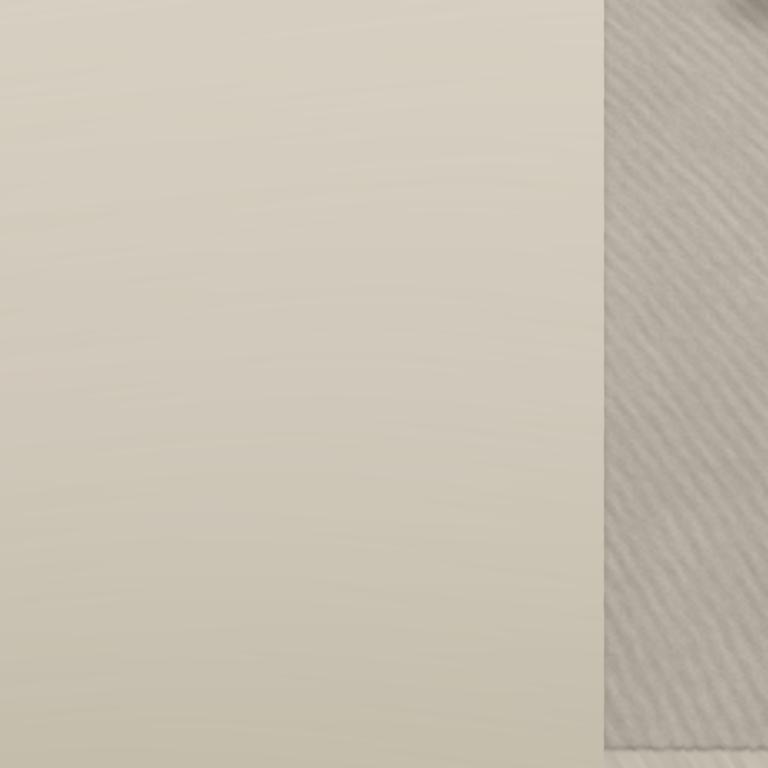
Write a Shadertoy shader that draws this texture.

```glsl
// A smooth cream panel beside a strip of ribbed grey cloth with a hemmed foot.
// The panel is a gradient along arched levels with long faint streaks; the
// cloth is a curved phase field broken up by value noise and fine fibres.

const float PANEL_EDGE = 0.7865;
const float HEM_HEIGHT = 0.025;
const float RIB_PERIOD = 0.028;

float hash(vec2 p) {
    return fract(sin(dot(p, vec2(127.1, 311.7))) * 43758.5453);
}

float noise(vec2 p) {
    vec2 cell = floor(p);
    vec2 f = fract(p);
    f = f * f * (3.0 - 2.0 * f);
    float low = mix(hash(cell), hash(cell + vec2(1, 0)), f.x);
    float high = mix(hash(cell + vec2(0, 1)), hash(cell + vec2(1, 1)), f.x);
    return mix(low, high, f.y);
}

float fbm(vec2 p) {
    float sum = 0.0;
    float gain = 0.5;
    for (int i = 0; i < 4; i++) {
        sum += gain * noise(p);
        p = p * 2.03 + 17.3;
        gain *= 0.5;
    }
    return sum;
}

// Height along levels whose crest drifts right towards the top.
float archedLevel(vec2 uv) {
    float crest = mix(0.22, 0.8, pow(uv.y, 1.5));
    float d = uv.x - crest;
    return uv.y + 0.13 * (sqrt(d * d + 0.02) - 0.14);
}

vec3 panelColor(vec2 uv) {
    vec3 foot = vec3(0.763, 0.737, 0.668);
    vec3 middle = vec3(0.814, 0.783, 0.728);
    vec3 top = vec3(0.842, 0.813, 0.758);
    vec3 color = mix(foot, middle, smoothstep(-0.15, 0.56, uv.y));
    color = mix(color, top, smoothstep(0.4, 1.05, uv.y));

    // Long thin streaks and slight shifts of tint follow the levels.
    float level = archedLevel(uv);
    float streak = noise(vec2(uv.x * 2.0, level * 110.0)) - 0.5;
    float tint = noise(vec2(uv.x * 1.5 + 9.0, level * 50.0)) - 0.5;
    color += 0.005 * streak;
    color += tint * vec3(0.001, -0.001, 0.004);
    return color;
}

// Ribs fall to the right, steeper towards the foot of the cloth.
float ribPhase(vec2 uv) {
    float bend = 0.42 * uv.y + 0.36 * uv.y * uv.y;
    float wobble = 0.012 * (fbm(uv * 24.0) - 0.5);
    return (uv.x + bend + wobble) / RIB_PERIOD;
}

vec3 clothColor(vec2 uv) {
    vec3 color = mix(vec3(0.691, 0.662, 0.616), vec3(0.716, 0.687, 0.641),
                     smoothstep(0.25, 0.8, uv.y));
    float phase = ribPhase(uv);
    float rib = sin(6.28318 * phase);
    float strength = mix(0.006, 0.027, noise(uv * vec2(42.0, 32.0)));
    color += rib * strength;

    // Short fibres lie along the ribs, over a soft mottling.
    float fibre = noise(vec2(phase * 4.0, uv.y * 90.0)) - 0.5;
    float grain = noise(uv * 230.0) - 0.5;
    color += 0.026 * fibre + 0.026 * grain;
    color += 0.030 * (fbm(uv * 16.0) - 0.47);

    // Shade the upper right corner and the fold by the panel.
    float corner = length((uv - vec2(1.0, 1.0)) * vec2(1.0, 1.6));
    color -= 0.15 * (1.0 - smoothstep(0.0, 0.10, corner));
    color -= 0.030 * (1.0 - smoothstep(0.0, 0.009, uv.x - PANEL_EDGE));
    return color;
}

// Soft dark seam with a pale fringe below it.
vec3 addHem(vec3 color, vec2 uv, float aa) {
    float ragged = 0.003 * (noise(vec2(uv.x * 190.0, 3.0)) - 0.5);
    float height = uv.y - HEM_HEIGHT - ragged;
    float strands = noise(vec2((uv.x + uv.y * 0.6) * 130.0, uv.y * 25.0));
    vec3 fringe = vec3(0.755, 0.728, 0.675) + 0.055 * (strands - 0.5);
    color = mix(fringe, color, smoothstep(-0.004 - aa, 0.002 + aa, height));
    float seam = exp(-pow(height / 0.0042, 2.0));
    return color - 0.12 * seam * mix(0.5, 1.0, strands);
}

void mainImage(out vec4 fragColor, in vec2 fragCoord) {
    vec2 uv = fragCoord / iResolution.xy;
    float aa = 1.0 / iResolution.x;

    vec3 cloth = addHem(clothColor(uv), uv, aa);
    float edge = PANEL_EDGE + 0.0006 * (noise(vec2(uv.y * 90.0, 5.0)) - 0.5);
    float side = smoothstep(edge - aa, edge + aa, uv.x);
    vec3 color = mix(panelColor(uv), cloth, side);

    fragColor = vec4(clamp(color, 0.0, 1.0), 1.0);
}
```
